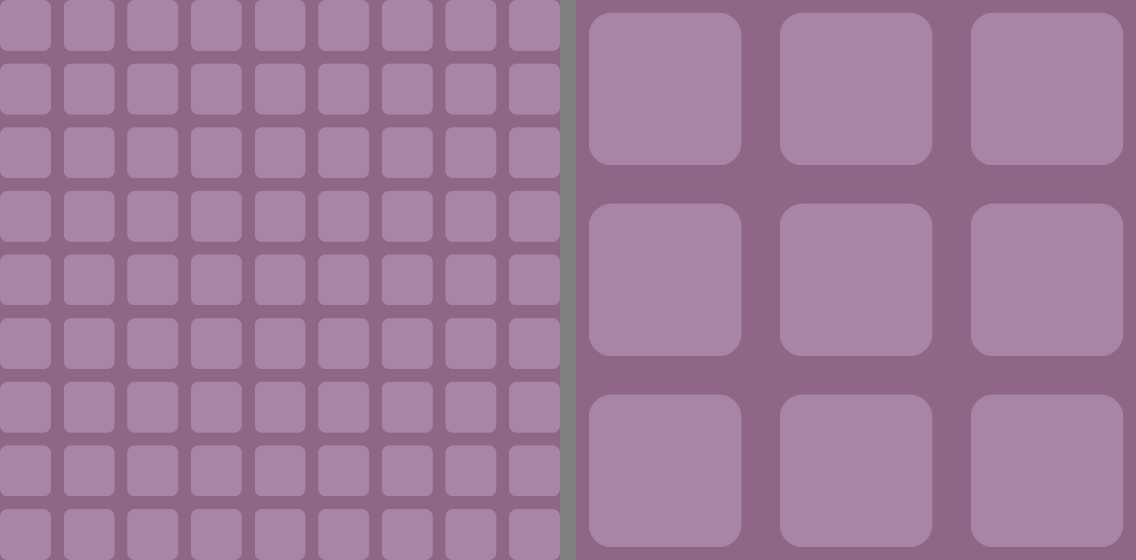
Left: the whole. Right: its middle third, enlarged.
Give the GLSL for this pattern, as a three.js fragment shader.

```glsl
varying vec2 vUv;

const float TILES = 9.0;           // tiles across and down
const float TILE_SIZE = 0.8;       // tile side, in periods
const float CORNER_RADIUS = 0.12;  // in periods
const vec3 TILE_COLOR = vec3(0.653, 0.521, 0.650);
const vec3 GAP_COLOR = vec3(0.560, 0.405, 0.527);

float roundedBox(vec2 p, vec2 halfSize, float radius) {
  vec2 q = abs(p) - halfSize + radius;
  return length(max(q, 0.0)) + min(max(q.x, q.y), 0.0) - radius;
}

void main() {
  // The last tile ends flush with the canvas, without its gap
  float periods = TILES - 1.0 + TILE_SIZE;
  vec2 grid = vUv * periods;
  vec2 local = fract(grid) - 0.5 * TILE_SIZE;

  // Edge coverage over one pixel
  float dist = roundedBox(local, vec2(0.5 * TILE_SIZE), CORNER_RADIUS);
  float pixel = max(fwidth(grid.x), 1e-5);
  float coverage = clamp(0.5 - dist / pixel, 0.0, 1.0);

  gl_FragColor = vec4(mix(GAP_COLOR, TILE_COLOR, coverage), 1.0);
}
```
